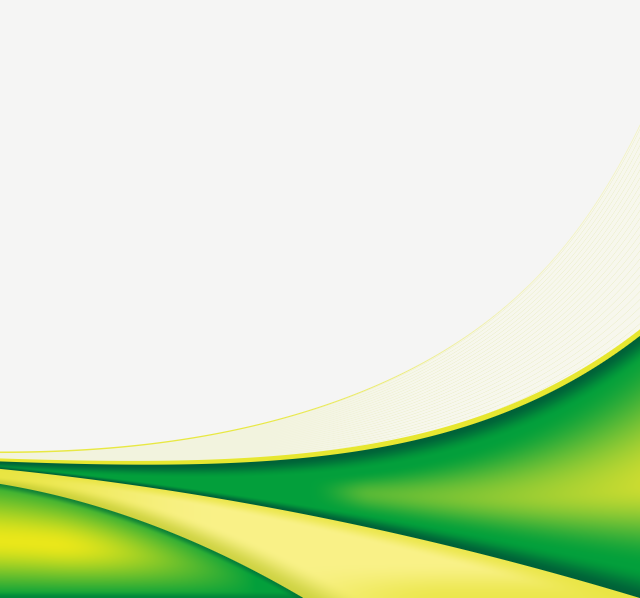
Give the GLSL for this background, as a Shadertoy shader.

```glsl
// Green and yellow ribbons sweeping under a pale field, with a fan of fine lines.
// Each border is a polynomial height over x; layers are stacked from back to front,
// and every ribbon is shaded by its depth below or above its own borders.

const vec3 PAPER      = vec3(0.961, 0.961, 0.957);
const vec3 FAN_FILL   = vec3(0.969, 0.970, 0.930);
const vec3 FAN_LINE   = vec3(0.890, 0.905, 0.690);
const vec3 RIM_YELLOW = vec3(0.905, 0.905, 0.190);
const vec3 DARK_GREEN = vec3(0.000, 0.380, 0.220);
const vec3 GREEN      = vec3(0.010, 0.625, 0.230);
const vec3 LIME       = vec3(0.790, 0.860, 0.190);
const vec3 CREAM      = vec3(0.975, 0.945, 0.530);
const vec3 GOLD       = vec3(0.910, 0.895, 0.250);
const vec3 OLIVE      = vec3(0.770, 0.800, 0.200);
const vec3 LEAF_GLOW  = vec3(0.915, 0.905, 0.100);
const float FAN_COUNT = 26.0;

// Border heights, from the highest to the lowest
float fanTop(float x) {
    return 0.2437 + x * x * (0.21 + 0.18 * x + 0.157 * pow(x, 6.0));
}
float greenTop(float x) {
    return 0.2284 + x * (-0.04 + 0.04 * x + 0.13 * x * x + 0.08 * pow(x, 4.0));
}
float swooshTop(float x) { return 0.2159 - 0.108 * x * (1.0 + x); }
float leafTop(float x)   { return 0.1908 - x * (0.175 + 0.48 * x); }

// Signed distance in screen pixels to the zero line of a field
float toPixels(float field) {
    return field / max(length(vec2(dFdx(field), dFdy(field))), 1e-6);
}

// Smooth coverage of the positive side of a field
float fillMask(float field) {
    return clamp(toPixels(field) + 0.5, 0.0, 1.0);
}

// Smooth coverage of a line, its half width given in canvas heights
float strokeMask(float field, float halfWidth) {
    return clamp(halfWidth * iResolution.y + 0.5 - abs(toPixels(field)), 0.0, 1.0);
}

// Evenly spaced lines at the half integers of a phase
float repeatMask(float phase, float halfWidth) {
    float rate = max(length(vec2(dFdx(phase), dFdy(phase))), 1e-6);
    float dist = abs(fract(phase) - 0.5) / rate;
    float line = clamp(halfWidth * iResolution.y + 0.5 - dist, 0.0, 1.0);
    return mix(line, 0.4, smoothstep(0.3, 0.7, rate));
}

// Shade that is full at a border and fades out over the given width
float edgeShade(float depth, float width) {
    return 1.0 - smoothstep(0.0, width, depth);
}

// Hump that rises from start to peak and falls to end
float hump(float t, float start, float peak, float end) {
    return smoothstep(start, peak, t) * (1.0 - smoothstep(peak, end, t));
}

vec3 shadeGreen(float x, float y, float top, float bottom) {
    float t = (top - y) / max(top - bottom, 0.001);
    float reach = clamp((x - 0.5) * 2.0, 0.0, 1.0);
    float glow = hump(t, mix(0.32, 0.04, reach), 0.57, 0.88);
    glow *= smoothstep(0.48, 0.58, x) * mix(0.32, 1.0, reach);
    vec3 color = mix(GREEN, LIME, glow);
    color = mix(color, DARK_GREEN, edgeShade(top - y, mix(0.014, 0.045, x)));
    return mix(color, DARK_GREEN, edgeShade(y - bottom, 0.006 + 0.045 * x * x));
}

vec3 shadeSwoosh(float x, float y, float top, float bottom) {
    vec3 color = mix(GOLD, CREAM, smoothstep(-0.05, 0.35, x));
    color = mix(color, GOLD, 0.8 * edgeShade(top - y, 0.010 + 0.025 * x));
    color = mix(color, GOLD, 0.8 * edgeShade(y, 0.06) * smoothstep(0.4, 0.7, x));
    return mix(color, OLIVE, 0.8 * edgeShade(y - bottom, 0.012 + 0.09 * x));
}

vec3 shadeLeaf(float x, float y, float top) {
    float t = (top - y) / max(top, 0.001);
    float glow = hump(t, -0.08, mix(0.5, 0.42, x * 3.0), 0.98);
    glow *= 1.0 - smoothstep(0.08, 0.40, x);
    vec3 color = mix(GREEN, LEAF_GLOW, sqrt(glow) * mix(1.0, glow, 0.3));
    color = mix(color, DARK_GREEN, 0.55 * edgeShade(top - y, 0.012));
    return mix(color, DARK_GREEN, 0.4 * edgeShade(y, 0.012));
}

void mainImage(out vec4 fragColor, in vec2 fragCoord) {
    vec2 uv = fragCoord / iResolution.xy;
    float x = uv.x, y = uv.y;
    float fan = fanTop(x), green = greenTop(x);
    float swoosh = swooshTop(x), leaf = leafTop(x);

    // Fan of fine lines between its top and the green ribbon
    float phase = FAN_COUNT * (y - green) / (fan - green);
    vec3 fanColor = mix(FAN_FILL, FAN_LINE, 0.6 * repeatMask(phase, 0.0003));
    vec3 color = mix(PAPER, fanColor, fillMask(fan - y));
    float rimFade = mix(0.9, 0.25, smoothstep(0.35, 0.9, x));
    color = mix(color, RIM_YELLOW, rimFade * strokeMask(fan - y, mix(0.0013, 0.0006, x)));

    // Yellow rim, then the ribbons
    float rim = green + 0.005 + 0.006 * x;
    color = mix(color, RIM_YELLOW, fillMask(rim - y));
    color = mix(color, shadeGreen(x, y, green, swoosh), fillMask(green - y));
    color = mix(color, shadeSwoosh(x, y, swoosh, leaf), fillMask(swoosh - y));
    color = mix(color, shadeLeaf(x, y, leaf), fillMask(leaf - y));

    fragColor = vec4(color, 1.0);
}
```
